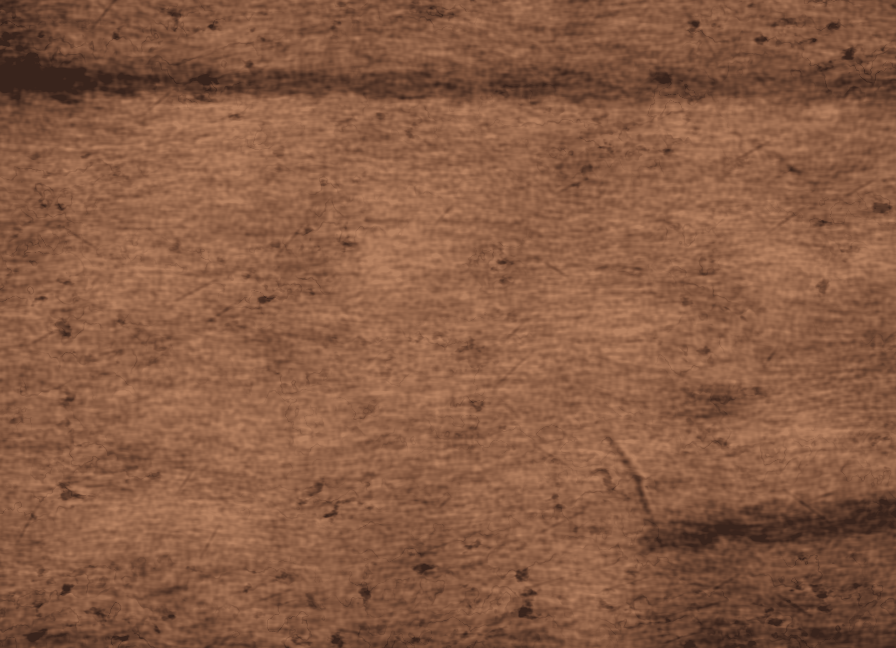
Write a Shadertoy shader that draws this texture.

```glsl
// Worn brown timber: a broad plank between two dark, weathered seams.
// Stretched gradient noise makes the grain; thresholded noise makes stains,
// pits and cracks; distance functions make scratches. One tone drives colour.

const vec3 DARK_UMBER = vec3(0.225, 0.140, 0.108);
const vec3 MID_BROWN = vec3(0.490, 0.322, 0.232);
const vec3 PALE_TAN = vec3(0.715, 0.505, 0.375);

vec2 hash2(vec2 cell) {
    vec3 q = fract(cell.xyx * vec3(0.1031, 0.1030, 0.0973));
    q += dot(q, q.yzx + 33.33);
    return fract((q.xx + q.yz) * q.zy);
}

float gradientNoise(vec2 p) {
    vec2 i = floor(p), f = p - i;
    vec2 u = f * f * f * (f * (f * 6.0 - 15.0) + 10.0);
    vec2 e = vec2(1.0, 0.0);
    float a = dot(hash2(i) * 2.0 - 1.0, f);
    float b = dot(hash2(i + e.xy) * 2.0 - 1.0, f - e.xy);
    float c = dot(hash2(i + e.yx) * 2.0 - 1.0, f - e.yx);
    float d = dot(hash2(i + e.xx) * 2.0 - 1.0, f - e.xx);
    return mix(mix(a, b, u.x), mix(c, d, u.x), u.y);
}

float fbm(vec2 p) {
    float sum = 0.0, amplitude = 0.5;
    for (int k = 0; k < 4; k++) {
        sum += amplitude * gradientNoise(p);
        p = mat2(1.96, 0.12, -0.12, 1.96) * p + 17.3;
        amplitude *= 0.5;
    }
    return sum;
}

// Tapered stroke from a to b, 1 on its axis.
float scratch(vec2 p, vec2 a, vec2 b, float width) {
    vec2 ab = b - a;
    float t = clamp(dot(p - a, ab) / dot(ab, ab), 0.0, 1.0);
    float taper = 0.35 + 0.65 * sin(3.1416 * t);
    return (1.0 - smoothstep(0.0, width, length(p - a - ab * t))) * taper;
}

// Dark strip above an edge: crisp below, soft on top.
float seam(float height, float thickness) {
    return smoothstep(-0.008, 0.014, height)
         * (1.0 - smoothstep(thickness * 0.35, thickness, height));
}

// Short random nicks, at most one per cell.
float nicks(vec2 p, float cells) {
    vec2 home = floor(p * cells);
    float mark = 0.0;
    for (int y = -1; y <= 1; y++)
    for (int x = -1; x <= 1; x++) {
        vec2 cell = home + vec2(x, y);
        vec2 r = hash2(cell + 41.0), s = hash2(cell + 97.0);
        vec2 centre = (cell + r) / cells;
        float angle = (s.x - 0.4) * 1.8;
        vec2 reach = vec2(cos(angle), sin(angle)) * (0.15 + 0.25 * r.y) / cells;
        float present = step(0.62, s.y);
        mark = max(mark, present * scratch(p, centre - reach, centre + reach, 0.0045));
    }
    return mark;
}

// Fine fibres, streaks and broad mottling, centred on zero.
float woodGrain(vec2 p) {
    float mottle = fbm(p * vec2(4.0, 7.5)) * 0.55;
    float streaks = fbm(p * vec2(13.0, 65.0) + 5.0) * 0.55;
    float fibres = gradientNoise(p * vec2(48.0, 135.0)) * 0.28;
    float grit = gradientNoise(p * 115.0 + 9.0) * 0.27;
    float flecks = smoothstep(0.15, 0.4, gradientNoise(p * vec2(30.0, 90.0) + 3.0));
    return mottle + streaks + fibres + grit + 0.09 * flecks;
}

// Stains, pits and hairline cracks, as an amount of darkening.
float wear(vec2 p, float roughness) {
    float patches = smoothstep(-0.08, 0.2, fbm(p * vec2(5.0, 8.0) + 31.0) + roughness);
    float pits = smoothstep(0.10, 0.27, fbm(p * vec2(24.0, 36.0) + 13.0));
    float ridge = abs(gradientNoise(p * vec2(9.0, 27.0) + fbm(p * 25.0) * 2.0));
    float cracks = 1.0 - smoothstep(0.0, 0.10, ridge);
    return patches * (0.50 * pits + 0.16 * cracks);
}

void mainImage(out vec4 fragColor, in vec2 fragCoord) {
    vec2 p = fragCoord / iResolution.y;
    vec2 uv = fragCoord / iResolution.xy;
    vec2 warped = p + vec2(0.0, 0.025 * gradientNoise(p * vec2(3.0, 5.0)));
    float ragged = fbm(p * vec2(14.0, 34.0));

    // Plank lighting: dim upper strip, lower end and borders
    float lower = 1.0 - smoothstep(0.02, 0.36, uv.y);
    float tone = 0.73 + woodGrain(warped);
    tone -= 0.14 * smoothstep(0.83, 0.90, uv.y) + 0.15 * lower;
    tone -= 0.20 * (1.0 - smoothstep(0.0, 0.16, uv.x)) * smoothstep(0.5, 0.95, uv.y);
    tone -= 0.10 * (1.0 - smoothstep(0.0, 0.09, uv.x)) + 0.12 * smoothstep(0.85, 1.0, uv.x);
    tone -= 0.20 * (1.0 - smoothstep(0.0, 0.05, uv.y + 0.08 * ragged));

    // Seams: a long upper one, and a rising one at the lower right
    float upper = p.y - 0.852 + 0.012 * p.x + 0.05 * ragged;
    tone -= mix(0.50, 0.27, smoothstep(0.15, 0.95, uv.x)) * seam(upper, 0.075);
    float right = smoothstep(0.69, 0.75, uv.x + 0.1 * ragged);
    float rise = p.y - 0.145 - 0.10 * (p.x - 0.99) + 0.07 * ragged;
    tone -= right * (0.34 * seam(rise, 0.075) + 0.14 * (1.0 - smoothstep(0.0, 0.05, rise)));

    // Knot, scattered wear and scratches
    vec2 knot = (p - vec2(1.11, 0.375)) * vec2(1.0, 1.6) + 0.05 * ragged;
    tone -= 0.28 * exp(-dot(knot, knot) * 420.0) + 0.10 * exp(-dot(knot, knot) * 60.0);
    tone -= wear(warped, 0.10 * lower) + 0.20 * nicks(p, 9.0);
    vec2 bent = p + 0.02 * fbm(p * 9.0);
    float gouge = scratch(bent, vec2(0.935, 0.345), vec2(1.011, 0.187), 0.009);
    float scrape = scratch(bent, vec2(1.13, 0.795), vec2(1.273, 0.712), 0.010);
    float hairline = scratch(bent, vec2(1.05, 1.01), vec2(1.10, 0.91), 0.006);
    tone -= 0.42 * gouge + 0.25 * scrape + 0.22 * hairline;
    tone += 0.14 * scratch(bent, vec2(0.950, 0.340), vec2(1.023, 0.187), 0.006);

    tone = clamp(tone, 0.0, 1.0);
    vec3 colour = mix(DARK_UMBER, MID_BROWN, smoothstep(0.0, 1.0, tone) * 0.3 + tone * 1.4);
    colour = tone < 0.5 ? mix(DARK_UMBER, MID_BROWN, tone * 2.0)
                        : mix(MID_BROWN, PALE_TAN, tone * 2.0 - 1.0);
    fragColor = vec4(colour, 1.0);
}
```
